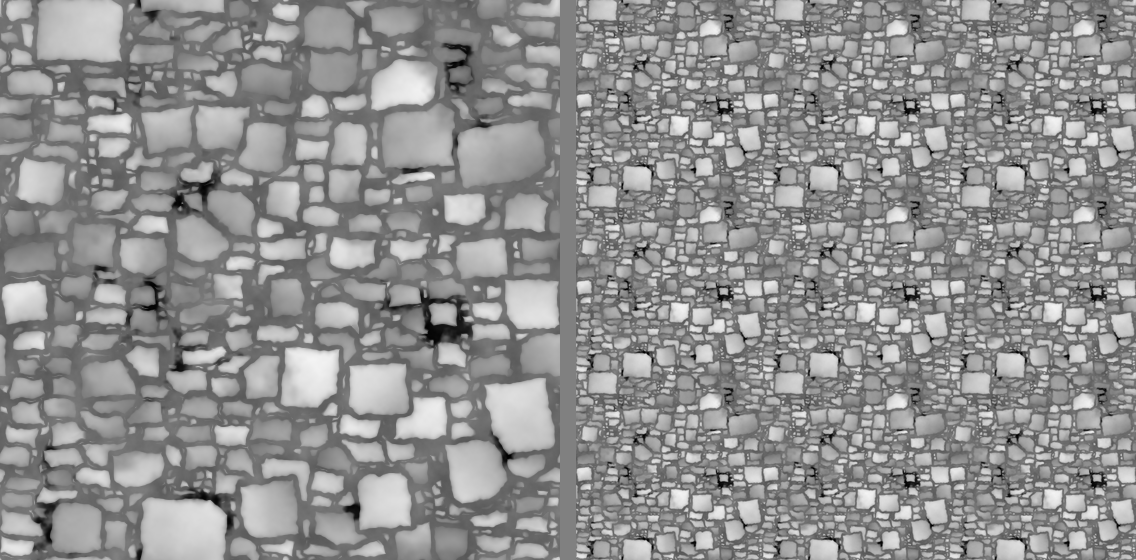
Left: one tile. Right: repeated 3 by 3.
Give the GLSL for this texture map, as a WebGL 1 fragment shader.

```glsl
precision highp float;
// Rubble stone wall as a tiling grey height map: four wrapped layers of trimmed
// boxes, from pebbles to boulders, where each larger layer cuts a mortar joint
// into the smaller ones. Wrapped noise roughens edges, faces and mortar.

uniform vec2 u_resolution;

vec3 hash3(vec2 p) {
  vec3 q = fract(p.xyx * vec3(0.1031, 0.1030, 0.0973));
  q += dot(q, q.yxz + 33.33);
  return fract((q.xxy + q.yzz) * q.zyx);
}

// Value noise with a whole number of cells across the canvas
float noise(vec2 uv, float cells) {
  vec2 p = uv * cells, i = floor(p), f = fract(p);
  f = f * f * (3.0 - 2.0 * f);
  vec2 lo = floor(mod(i + 0.5, cells)), hi = floor(mod(i + 1.5, cells));
  float bottom = mix(hash3(lo + cells).x, hash3(vec2(hi.x, lo.y) + cells).x, f.x);
  float top = mix(hash3(vec2(lo.x, hi.y) + cells).x, hash3(hi + cells).x, f.x);
  return mix(bottom, top, f.y);
}

float fbm(vec2 uv, float cells) {
  float sum = 0.0, weight = 0.5;
  for (int k = 0; k < 5; k++) {
    sum += weight * noise(uv, cells);
    cells *= 2.0;
    weight *= 0.5;
  }
  return sum / 0.96875;
}

float smoothMax(float a, float b, float k) {
  float h = max(k - abs(a - b), 0.0) / k;
  return max(a, b) + 0.25 * k * h * h;
}

// Signed distance to a box with two slanted upper or lower corners
float trimmedBox(vec2 q, vec2 size, vec3 rnd) {
  vec2 e = abs(q) - size;
  float d = length(max(e, 0.0)) + min(max(e.x, e.y), 0.0);
  vec2 n = normalize(size.yx) * sign(rnd.xy - 0.5);
  float reach = dot(size, abs(n));
  d = smoothMax(d, dot(q, n) - reach * (0.62 + 0.4 * rnd.z), 0.004);
  return max(d, dot(q, vec2(-n.x, n.y)) - reach * (0.7 + 0.3 * fract(rnd.z * 7.0)));
}

// One layer of scattered stones: x distance, y tone, z slope of the face
vec3 stones(vec2 uv, vec2 grid, float fill, float density, float gap) {
  vec2 p = uv * grid, cell = floor(p), look = vec2(0.5, 0.0);
  float nearest = 1.0, second = 1.0;
  for (int j = -1; j <= 1; j++) {
    for (int i = -1; i <= 1; i++) {
      vec2 c = cell + vec2(float(i), float(j));
      vec2 id = floor(mod(c + 0.5, grid)) + grid * 1.7;
      vec3 place = hash3(id), form = hash3(id + 57.0), cut = hash3(id + 113.0);
      if (place.z > density) continue;
      vec2 q = (p - c - 0.5 - 0.6 * (place.xy - 0.5)) / grid;
      float turn = (form.z - 0.5) * 0.3;
      q = mat2(cos(turn), -sin(turn), sin(turn), cos(turn)) * q;
      vec2 size = fill * (0.55 + 0.45 * form.xy) / grid;
      float d = trimmedBox(q, size, cut);
      if (d < nearest) {
        second = nearest;
        nearest = d;
        look = vec2(fract(cut.x * 5.0 + form.z), dot(q / size, cut.yz - 0.5));
      } else {
        second = min(second, d);
      }
    }
  }
  return vec3(max(nearest, 0.5 * (nearest - second + gap)), look);
}

// Lays larger stones over smaller ones and keeps a joint between them
vec3 overlay(vec3 small, vec3 large, float gap, float rounding) {
  small.x = smoothMax(small.x, gap - large.x, rounding);
  return large.x < small.x ? large : small;
}

void main() {
  vec2 uv = gl_FragCoord.xy / u_resolution;

  // Ragged outlines
  vec2 rough = vec2(noise(uv, 47.0), noise(uv, 53.0)) - 0.5;
  vec2 fine = vec2(noise(uv, 121.0), noise(uv, 133.0)) - 0.5;
  vec2 w = uv + 0.007 * rough + 0.003 * fine;

  // Pebbles, rubble, blocks, boulders
  vec3 s = stones(w, vec2(44.0, 54.0), 0.45, 0.65, 0.004);
  s = overlay(s, stones(w, vec2(13.0, 24.0), 0.56, 0.96, 0.009), 0.004, 0.005);
  s = overlay(s, stones(w, vec2(9.0, 10.0), 0.43, 0.55, 0.009), 0.009, 0.01);
  s = overlay(s, stones(w, vec2(5.0), 0.39, 0.55, 0.01), 0.009, 0.01);

  // Mortar with rare dark pits
  float grain = fbm(uv, 24.0);
  float mortar = 0.42 + 0.22 * (grain - 0.5);
  mortar -= 0.4 * smoothstep(0.66, 0.8, fbm(uv, 11.0) + 0.15 * (grain - 0.5));

  // Stone faces, some sunk into the mortar
  float face = 0.57 + 0.34 * s.y + 0.2 * s.z + 0.16 * (fbm(uv, 14.0) - 0.5);
  float sunk = smoothstep(0.56, 0.76, fbm(uv + 0.37, 6.0));
  face = mix(face, 0.47 + 0.2 * (grain - 0.5), 0.75 * sunk);

  // Crisp rim followed by a soft rise towards the middle
  float depth = max(-s.x, 0.0);
  float rise = 0.5 + 0.5 * (1.0 - exp(-depth / 0.005));
  float cover = smoothstep(-0.0015, 0.0015, -s.x);
  float height = mix(mortar, face, cover * rise);
  gl_FragColor = vec4(vec3(clamp(height, 0.0, 0.96)), 1.0);
}
```
